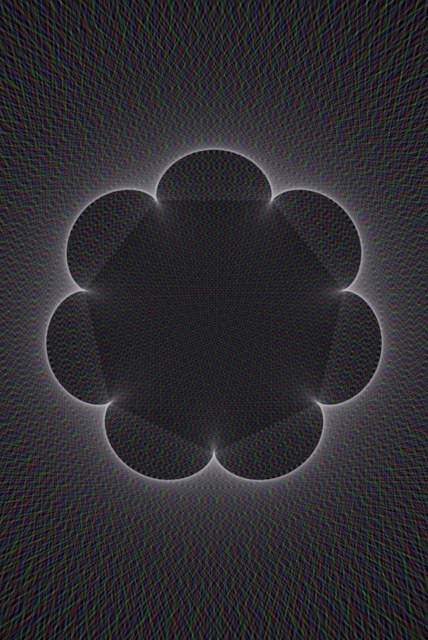
This background is drawn by a Shadertoy shader. Its source:

```glsl
// A seven-lobed epicycloid drawn only by its tangent lines, as in string art.
// Each line joins angles t and 8t on a circle; fine tinted strands cross in a
// woven moire and crowd into a pale glow along the lobes.

const float PI = 3.14159265;
const float LOBES = 7.0;
const float CIRCLE_RADIUS = 0.399;     // in canvas widths
const int STRANDS_PER_COLOR = 490;
const float STRAND_WIDTH = 0.0031;
const float STRAND_LIGHT = 0.105;
const float PEAK_LIGHT = 0.72;

const vec3 RED_STRAND = vec3(1.00, 0.37, 0.42);
const vec3 GREEN_STRAND = vec3(0.40, 1.00, 0.38);
const vec3 BLUE_STRAND = vec3(0.42, 0.37, 1.08);
const vec3 BACKDROP = vec3(0.014, 0.014, 0.018);

// Advance a unit vector by a fixed rotation, given as (cos, sin).
vec2 turn(vec2 v, vec2 r) {
    return vec2(v.x * r.x - v.y * r.y, v.x * r.y + v.y * r.x);
}

vec2 unitAngle(float a) {
    return vec2(cos(a), sin(a));
}

// Soft coverage of the line dot(p, normal) = offset.
float strand(vec2 p, vec2 normal, float offset, float width) {
    return max(0.0, 1.0 - abs(dot(p, normal) - offset) / width);
}

// Signed distance to the edge lines of a regular polygon, one edge facing +x.
float polygonDistance(vec2 p, float sides, float apothem) {
    float sector = 2.0 * PI / sides;
    float a = atan(p.y, p.x);
    a -= sector * floor(a / sector + 0.5);
    return length(p) * cos(a) - apothem;
}

// Sum all strands; p.x points toward the middle of one lobe.
vec3 weave(vec2 p, float width) {
    float stepAngle = 2.0 * PI / float(3 * STRANDS_PER_COLOR);
    vec2 normalStep = unitAngle(0.5 * (LOBES + 2.0) * stepAngle);
    vec2 offsetStep = unitAngle(0.5 * LOBES * stepAngle);
    vec2 normal = vec2(1.0, 0.0);
    vec2 phase = vec2(1.0, 0.0);
    vec3 amount = vec3(0.0);

    for (int i = 0; i < STRANDS_PER_COLOR; i++) {
        for (int c = 0; c < 3; c++) {
            amount[c] += strand(p, normal, CIRCLE_RADIUS * phase.x, width);
            normal = turn(normal, normalStep);
            phase = turn(phase, offsetStep);
        }
    }
    return amount.r * RED_STRAND + amount.g * GREEN_STRAND + amount.b * BLUE_STRAND;
}

void mainImage(out vec4 fragColor, in vec2 fragCoord) {
    float pixel = 1.0 / iResolution.x;
    vec2 centered = (fragCoord - 0.5 * iResolution.xy) * pixel;
    vec2 p = centered.yx;              // first lobe points up

    float width = max(STRAND_WIDTH, pixel);
    vec3 light = weave(p, width) * STRAND_WIDTH / width;

    // The heptagon through the cusps is dimmer than the lobes.
    float cuspRadius = CIRCLE_RADIUS * LOBES / (LOBES + 2.0);
    float edge = polygonDistance(p, LOBES, cuspRadius * cos(PI / LOBES));
    float gain = mix(0.55, 0.84, smoothstep(-pixel, pixel, edge));

    // Lift the sparse strands toward the corners.
    gain *= 1.0 + 0.25 * smoothstep(0.38, 0.85, length(p));

    vec3 exposure = STRAND_LIGHT * gain * light / PEAK_LIGHT;
    vec3 color = BACKDROP + PEAK_LIGHT * (1.0 - exp(-exposure));
    fragColor = vec4(clamp(color, 0.0, 1.0), 1.0);
}
```
